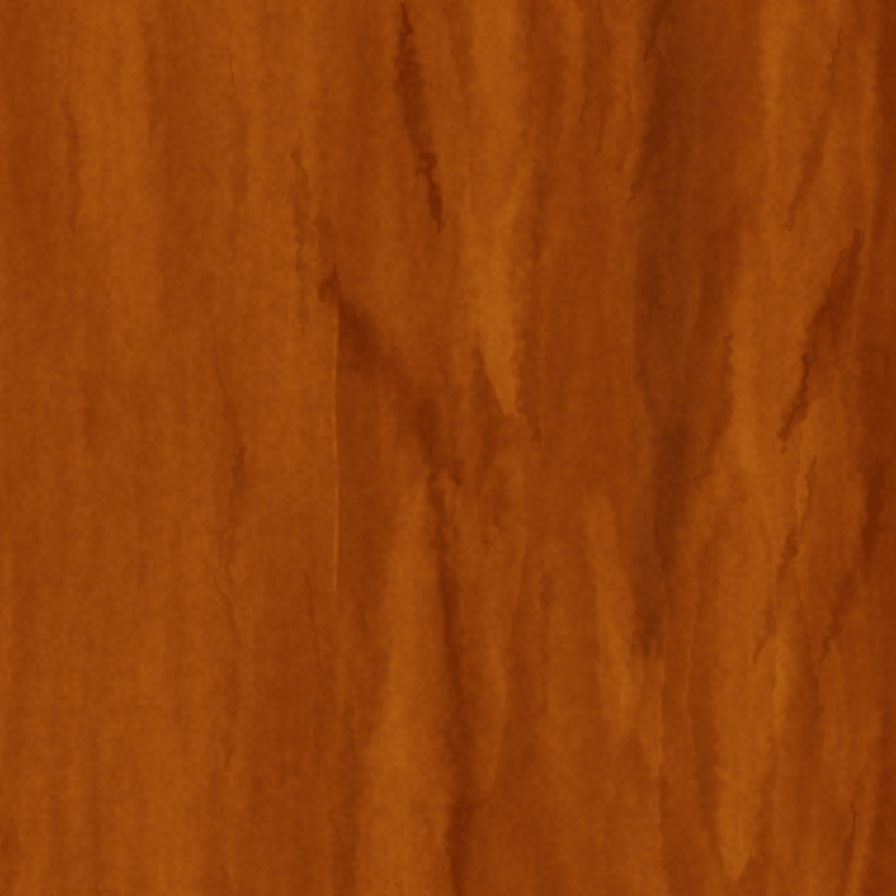
Reproduce this texture procedurally as a three.js fragment shader.

```glsl
varying vec2 vUv;

const vec3 DARK_BROWN = vec3(0.440, 0.155, 0.012);
const vec3 AMBER_BROWN = vec3(0.570, 0.245, 0.036);
const vec3 HONEY = vec3(0.700, 0.375, 0.072);
const vec3 OLIVE_SHADE = vec3(-0.008, 0.010, 0.010);
const vec2 BROAD_SCALE = vec2(8.0, 0.9);
const vec2 FIBRE_SCALE = vec2(46.0, 3.6);
const vec2 FIGURE_SCALE = vec2(7.0, 1.5);
const float BASE_TONE = 0.49;
const float BROAD_AMOUNT = 0.48;
const float FIBRE_AMOUNT = 0.36;
const float FIGURE_AMOUNT = 0.22;
const float MOTTLE_AMOUNT = 0.22;
const int FLECK_COUNT = 34;

float hash(vec2 p) {
  vec3 q = fract(p.xyx * 0.1031);
  q += dot(q, q.yzx + 33.33);
  return fract((q.x + q.y) * q.z);
}

float noise(vec2 p) {
  vec2 i = floor(p), f = fract(p);
  f = f * f * (3.0 - 2.0 * f);
  vec2 e = vec2(0.0, 1.0);
  return mix(mix(hash(i), hash(i + e.yx), f.x),
             mix(hash(i + e.xy), hash(i + e.yy), f.x), f.y);
}

float fbm(vec2 p) {
  float sum = 0.0, gain = 0.533;
  for (int i = 0; i < 4; i++) {
    sum += gain * noise(p);
    p = p * 2.03 + 17.1;
    gain *= 0.5;
  }
  return sum;
}

// Curved stroke from a to b, tapered at both ends; core sets the hard inner part.
float streak(vec2 p, vec2 a, vec2 b, float width, float bend, float core) {
  vec2 d = b - a;
  float t = clamp(dot(p - a, d) / dot(d, d), 0.0, 1.0);
  vec2 side = normalize(vec2(-d.y, d.x));
  vec2 offset = p - a - d * t - side * bend * 4.0 * t * (1.0 - t);
  float taper = width * (0.3 + 0.7 * sin(3.14159 * t));
  return 1.0 - smoothstep(core, 1.0, length(offset) / taper);
}

// Short soft pores whose lean turns over toward the right side.
float flecks(vec2 p) {
  float sum = 0.0;
  for (int i = 0; i < FLECK_COUNT; i++) {
    float id = float(i);
    vec2 top = vec2(hash(vec2(id, 3.7)), 1.1 * hash(vec2(id, 9.2)));
    float rightSide = smoothstep(0.55, 0.85, top.x);
    float size = mix(0.08, 0.24, hash(vec2(id, 14.5)));
    vec2 tip = top + size * vec2(mix(0.05, -0.28, rightSide), -1.0);
    float width = mix(0.009, 0.019, hash(vec2(id, 21.3)));
    sum += streak(p, top, tip, width, 0.008, 0.0) * mix(0.14, 0.24, rightSide);
  }
  return min(sum, 0.3);
}

void main() {
  vec2 p = vUv;
  float figured = smoothstep(0.28, 0.62, p.x);

  // Grain coordinates: slow sway plus ragged fibre ends.
  vec2 q = p;
  q.x += 0.07 * (fbm(p * vec2(2.5, 2.2) + 4.0) - 0.5) * (0.4 + figured);
  vec2 crumble = vec2(noise(p * 120.0), noise(p * 95.0 + 40.0)) - 0.5;
  vec2 ragged = p + vec2(0.018, 0.06) * (fbm(p * vec2(56.0, 14.0)) - 0.5);
  ragged += vec2(0.009, 0.016) * crumble;
  ragged.x += 0.02 * (noise(p * vec2(7.0, 8.0) + 31.0) - 0.5);

  // Wide bands and fine fibres.
  float tone = BASE_TONE + 0.03 * (1.0 - figured);
  tone += BROAD_AMOUNT * (fbm(q * BROAD_SCALE + 2.3) - 0.5);
  tone += FIBRE_AMOUNT * (fbm(q * FIBRE_SCALE + crumble * 0.3) - 0.5);

  // Overlapping plumes: a slow ramp that ends in a crisp, crumbling edge.
  vec2 plumeGrain = q + 0.006 * crumble;
  float ramp = fract(4.0 * fbm(plumeGrain * FIGURE_SCALE + 8.4) + 3.0 * plumeGrain.x);
  float plume = ramp * (1.0 - smoothstep(0.84, 1.0, ramp));
  tone += FIGURE_AMOUNT * (plume - 0.42) * mix(0.25, 1.0, figured);

  // Pale tongues.
  tone += 0.22 * streak(ragged, vec2(0.54, 1.15), vec2(0.57, 0.55), 0.050, 0.0, 0.4);
  tone += 0.30 * streak(ragged, vec2(0.90, 1.20), vec2(0.83, 0.05), 0.085, 0.0, 0.4);
  tone += 0.16 * streak(ragged, vec2(0.46, 0.45), vec2(0.45, -0.2), 0.055, 0.0, 0.3);
  tone += 0.18 * streak(ragged, vec2(0.69, 0.30), vec2(0.75, 0.12), 0.030, 0.0, 0.0);
  tone += 0.18 * streak(p, vec2(0.10, 1.15), vec2(0.15, 0.60), 0.100, 0.0, 0.0);

  // Dark heart, forked branch and slivers.
  float heart = streak(ragged, vec2(0.765, 1.25), vec2(0.735, 0.28), 0.075, 0.0, 0.1);
  tone -= 0.30 * heart;
  tone -= 0.22 * streak(ragged, vec2(0.61, 1.15), vec2(0.59, 0.50), 0.028, 0.0, 0.3);
  tone -= 0.34 * streak(ragged, vec2(0.37, 0.68), vec2(0.51, 0.46), 0.042, 0.0, 0.0);
  tone -= 0.26 * streak(ragged, vec2(0.54, 0.61), vec2(0.55, 0.40), 0.030, 0.0, 0.0);
  tone -= 0.30 * streak(ragged, vec2(0.48, 0.48), vec2(0.515, -0.1), 0.024, 0.02, 0.0);
  tone -= 0.36 * streak(ragged, vec2(0.45, 0.99), vec2(0.50, 0.74), 0.018, 0.0, 0.0);
  tone -= 0.32 * streak(ragged, vec2(0.95, 0.74), vec2(0.87, 0.51), 0.026, 0.015, 0.1);
  tone -= flecks(ragged);

  // Hairline seam with its shaded side, and the dark right border.
  float seamSpan = smoothstep(0.28, 0.36, p.y) * (1.0 - smoothstep(0.64, 0.69, p.y));
  float seam = p.x - 0.374 - 0.004 * (noise(vec2(3.0, p.y * 9.0)) - 0.5);
  float glint = noise(vec2(8.0, p.y * 60.0));
  tone += 0.26 * glint * seamSpan * (1.0 - smoothstep(0.0, 0.004, abs(seam)));
  tone -= 0.16 * seamSpan * smoothstep(0.0, 0.006, seam) * (1.0 - smoothstep(0.01, 0.09, seam));
  tone -= 0.28 * smoothstep(0.955, 0.972, q.x + 0.006 * crumble.x);

  // Soft surface mottling.
  tone += MOTTLE_AMOUNT * (0.55 * noise(p * 190.0) + 0.45 * noise(p * vec2(100.0, 64.0)) - 0.5);

  tone = clamp(tone, 0.0, 1.0);
  vec3 color = mix(DARK_BROWN, AMBER_BROWN, min(tone * 2.0, 1.0));
  color = mix(color, HONEY, max(tone * 2.0 - 1.0, 0.0));
  gl_FragColor = vec4(color + OLIVE_SHADE * heart, 1.0);
}
```
